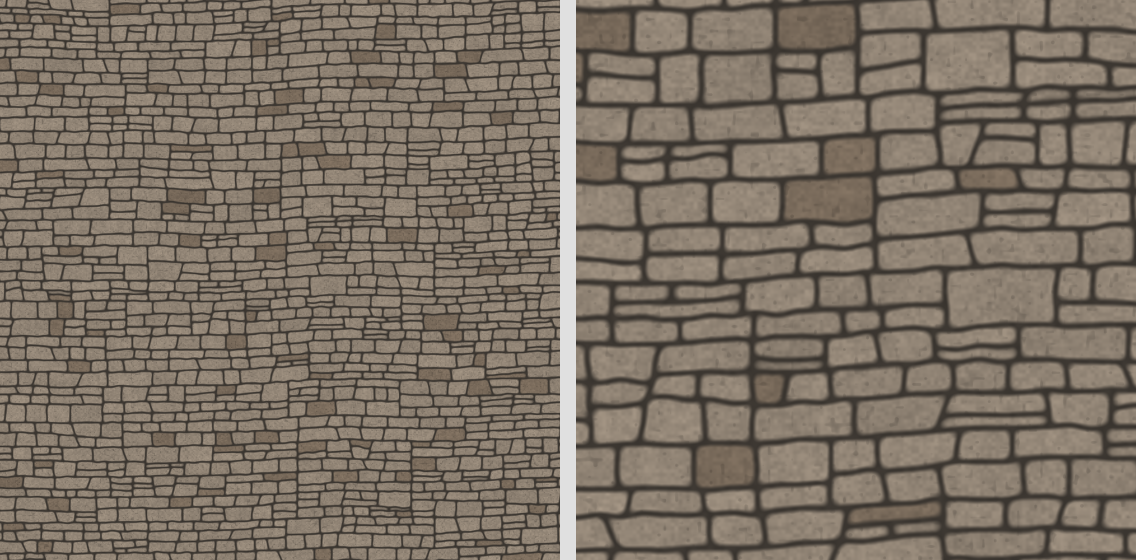
Left, the full canvas; right, a detail of the centre.
Give the GLSL for this texture, as a WebGL 1 fragment shader.

```glsl
precision highp float;
// Irregular coursed rubble wall: grainy warm grey stones in dark narrow joints.
uniform vec2 u_resolution;

#define COURSES 20.0
#define BLOCKS 3.6
#define JOINT 0.0017
#define SOFTNESS 0.0016
#define ROUNDING 0.0045
#define WOBBLE 0.0022
#define SLANT 0.022
#define THIN_SHARE 0.13
#define BROWN_SHARE 0.07
#define GRAIN 0.10
#define STONE vec3(0.572, 0.521, 0.462)
#define MORTAR vec3(0.232, 0.212, 0.190)

float hash(vec2 v) {
  return fract(sin(dot(v, vec2(127.1, 311.7))) * 43758.5453);
}

float noise(vec2 p) {
  vec2 i = floor(p), f = fract(p);
  f = f * f * (3.0 - 2.0 * f);
  return mix(mix(hash(i), hash(i + vec2(1.0, 0.0)), f.x),
             mix(hash(i + vec2(0.0, 1.0)), hash(i + 1.0), f.x), f.y);
}

float smoothMin(float a, float b) {
  float h = max(ROUNDING - abs(a - b), 0.0) / ROUNDING;
  return min(a, b) - h * h * ROUNDING * 0.25;
}

// Jittered boundary, and the interval between two boundaries around t
float boundary(float i, float seed) {
  return i + 0.46 * (hash(vec2(i, seed)) - 0.5);
}

vec2 interval(float t, float seed) {
  float i = floor(t + 0.5);
  float b = boundary(i, seed);
  return t < b ? vec2(boundary(i - 1.0, seed), b) : vec2(b, boundary(i + 1.0, seed));
}

// Splits a block of a course into stones: x = joint distance, yz = stone seed
vec3 stones(vec2 p) {
  vec2 course = interval(p.y * COURSES, 3.0) / COURSES;
  vec2 block = interval(p.x * BLOCKS, 7.0 + floor(course.x * 997.0)) / BLOCKS;
  vec2 lo = vec2(block.x, course.x), hi = vec2(block.y, course.y);
  vec2 gap = min(p - lo, hi - p);
  float d = smoothMin(gap.x, gap.y);

  for (int i = 0; i < 9; i++) {
    vec2 size = hi - lo, seed = lo + hi * 1.7;
    float r1 = hash(seed), r2 = hash(seed + 1.3);
    float r3 = hash(seed + 2.9), r4 = hash(seed + 4.1);
    bool tall = size.y > mix(0.026, 0.043, r1);
    bool wide = size.x > mix(0.045, 0.085, r2);
    bool thin = !wide && size.y > 0.018 && size.x > 0.036 && r3 < THIN_SHARE;
    bool across = (tall && !(wide && r3 < 0.2)) || thin;
    if (!across && !wide) break;

    vec2 middle = mix(lo, hi, mix(0.36, 0.64, r4));
    vec2 away = p - 0.5 * (lo + hi);
    if (across) {
      float side = away.x / size.x * size.y * 0.25 * (r2 - 0.5);
      float line = p.y - middle.y - side;
      d = smoothMin(d, abs(line));
      if (line < 0.0) hi.y = middle.y; else lo.y = middle.y;
    } else {
      float lean = 2.0 * r1 - 1.0;
      float line = p.x - middle.x - 0.4 * lean * lean * lean * away.y;
      d = smoothMin(d, abs(line));
      if (line < 0.0) hi.x = middle.x; else lo.x = middle.x;
    }
  }
  return vec3(d, lo + hi * 1.7);
}

void main() {
  float unit = min(u_resolution.x, u_resolution.y);
  vec2 p = gl_FragCoord.xy / unit;

  // Gently rising courses with uneven edges
  vec2 q = p + 2.0;
  q.y += 0.014 * (noise(p * vec2(5.0, 3.0)) - 0.5) - SLANT * p.x;
  q += WOBBLE * (vec2(noise(p * 75.0), noise(p * 75.0 + 31.0)) - 0.5);
  q.y += WOBBLE * (noise(p * 32.0 + 57.0) - 0.5);
  vec3 stone = stones(q);

  // Tone of each stone, with a few brown ones
  float tone = hash(stone.yz + 6.7);
  float brown = step(1.0 - BROWN_SHARE, hash(stone.yz + 9.2));
  vec3 color = STONE * (0.965 + 0.07 * tone);
  color *= mix(vec3(1.0), vec3(0.84, 0.81, 0.78), brown);

  // Mottling, sandy grain and dark specks
  float grain = 0.6 * noise(p * 440.0) + 0.4 * noise(p * 250.0 + 19.0) - 0.5;
  color *= 1.0 + 0.06 * (noise(p * 60.0 + 11.0) - 0.5) + 2.0 * GRAIN * grain;
  color *= 1.0 - 0.12 * smoothstep(0.74, 0.95, noise(p * 290.0 + 43.0));

  // Joints
  float soft = max(SOFTNESS, 0.75 / unit);
  float face = smoothstep(JOINT - soft, JOINT + soft, stone.x);
  vec3 mortar = MORTAR * (0.94 + 0.12 * noise(p * 300.0 + 71.0));
  gl_FragColor = vec4(mix(mortar, color, face), 1.0);
}
```
